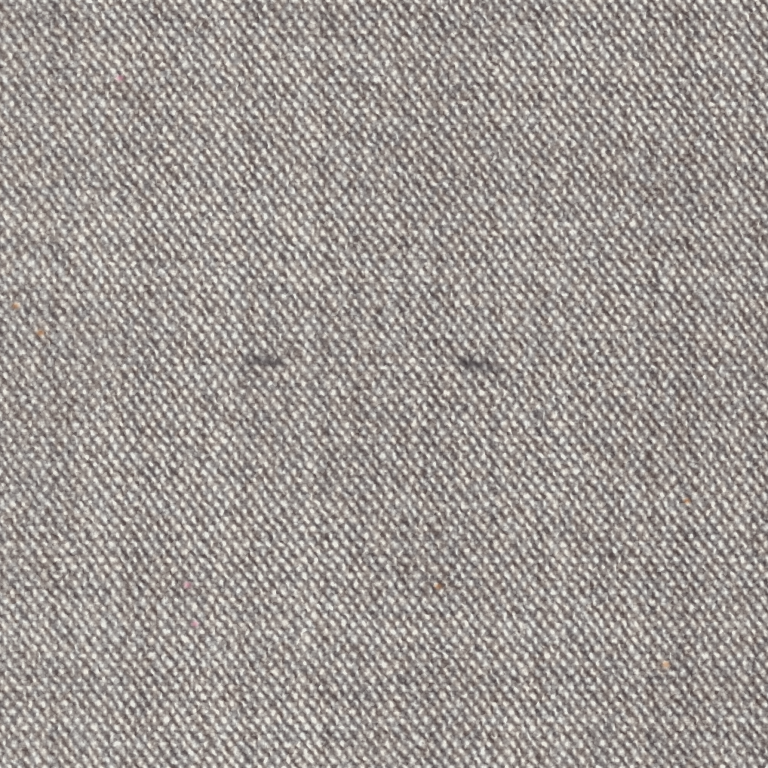
Reproduce this texture procedurally as a three.js fragment shader.

```glsl
// Grey woollen twill: 68 light floats across and 96 down, stepped along falling diagonals.
// Crossing sines make the weave; layered sines bend the threads, and cellular
// noise varies the fibres. Two dark slubs and a few tinted flecks lie on top.
varying vec2 vUv;

const float TAU = 6.2831853;

vec2 hash2(vec2 p) {
  return fract(sin(vec2(dot(p, vec2(127.1, 311.7)), dot(p, vec2(269.5, 183.3)))) * 43758.545);
}

// Smooth random tone along one axis, for uneven threads
float threadTone(float t, float seed) {
  float i = floor(t);
  float a = hash2(vec2(i, seed)).x;
  float b = hash2(vec2(i + 1.0, seed)).x;
  return mix(a, b, smoothstep(0.0, 1.0, fract(t))) - 0.5;
}

// Cellular noise: x is the distance to the nearest point, y a soft blend of cell tones
vec2 cellular(vec2 p) {
  vec2 cell = floor(p);
  float nearest = 2.0, tone = 0.0, total = 0.0;
  for (int j = -1; j <= 1; j++) {
    for (int i = -1; i <= 1; i++) {
      vec2 c = cell + vec2(float(i), float(j));
      float d = length(c + hash2(c) - p);
      float weight = exp(-7.0 * d * d);
      nearest = min(nearest, d);
      tone += weight * hash2(c + 41.0).y;
      total += weight;
    }
  }
  return vec2(nearest, tone / max(total, 0.0001));
}

// Tapered dark thread lump
float slub(vec2 p, vec2 halfSize) {
  p.y += 0.0015 * sin(p.x * 160.0);
  return exp(-pow(abs(p.x) / halfSize.x, 4.0) - pow(abs(p.y) / halfSize.y, 2.0));
}

void main() {
  // Bend the threads slightly
  vec2 bend = vec2(
    sin(vUv.y * 31.0 + 2.0 * sin(vUv.x * 13.0)) + 0.6 * sin(vUv.y * 97.0 + vUv.x * 41.0),
    sin(vUv.x * 37.0 + 2.0 * sin(vUv.y * 11.0)) + 0.6 * sin(vUv.x * 113.0 - vUv.y * 29.0));
  vec2 p = vUv + bend * vec2(0.0010, 0.0007);
  vec2 jitter = vec2(cellular(p * 120.0).y, cellular(p * 120.0 + 57.0).y) - 0.5;
  p += jitter * vec2(0.0042, 0.0028);

  // Twill floats: strong falling diagonal, broken by rows and a counter-diagonal
  float diagonal = cos(TAU * (68.0 * p.x + 52.0 * p.y));
  float counter = cos(TAU * (68.0 * p.x - 44.0 * p.y));
  float rows = cos(TAU * 96.0 * p.y);
  float steps = cos(TAU * (136.0 * p.x + 8.0 * p.y));
  float weave = 0.74 * diagonal + 0.30 * counter + 0.16 * rows + 0.20 * steps;

  // Weave contrast is slightly softer at the left edge and uneven over the cloth
  float patches = cellular(vUv * 9.0).y - 0.5;
  float contrast = mix(0.88, 1.0, smoothstep(0.0, 0.3, vUv.x)) + 0.15 * patches;
  float shade = 0.5 + 0.43 * contrast * weave;

  // Fibres and uneven threads
  vec2 fibre = cellular(vUv * vec2(250.0, 270.0));
  shade += 0.46 * (fibre.y - 0.5) + 0.16 * (0.45 - fibre.x);
  shade += 0.13 * threadTone(vUv.x * 136.0, 3.0) + 0.11 * threadTone(vUv.y * 192.0, 8.0);
  shade += 0.05 * patches + 0.05 * (0.5 - vUv.x);

  // Faint dark thread joining the two slubs
  float seam = (vUv.y - 0.526) / 0.003;
  shade -= 0.09 * exp(-seam * seam) * smoothstep(0.1, 0.3, vUv.x);

  vec3 color = mix(vec3(0.37, 0.33, 0.325), vec3(0.88, 0.87, 0.84), clamp(shade, -0.1, 1.08));
  float warmth = cellular(vUv * 75.0 + 19.0).y - 0.5;
  color += warmth * vec3(0.022, 0.0, -0.018);

  // Slubs
  float lumps = slub(vUv - vec2(0.346, 0.529), vec2(0.026, 0.0065));
  lumps += slub(vUv - vec2(0.614, 0.526), vec2(0.021, 0.0065));
  lumps += 0.7 * slub(vUv - vec2(0.645, 0.519), vec2(0.012, 0.005));
  color = mix(color, vec3(0.32, 0.30, 0.31) + 0.16 * (shade - 0.5), 0.75 * min(lumps, 1.0));

  // Stray pink and orange fibres
  for (int i = 0; i < 8; i++) {
    vec2 seed = vec2(float(i), 5.0);
    vec2 offset = (vUv - hash2(seed)) / vec2(0.005, 0.004);
    vec3 tint = mix(vec3(0.72, 0.48, 0.30), vec3(0.78, 0.48, 0.58), step(0.7, hash2(seed + 9.0).x));
    color = mix(color, tint, 0.55 * exp(-dot(offset, offset)));
  }

  gl_FragColor = vec4(color, 1.0);
}
```
